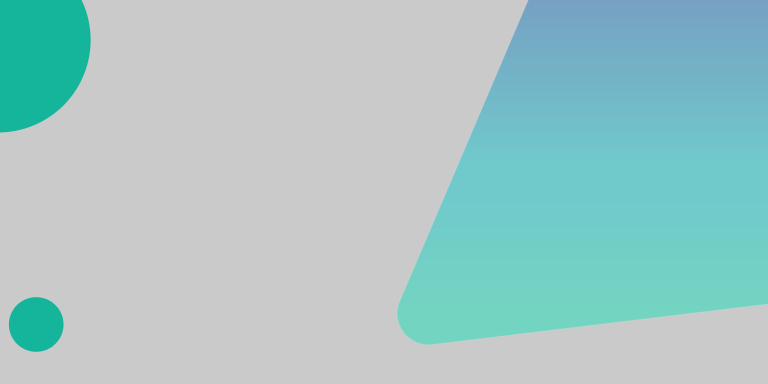
Reproduce this background procedurally as a Shadertoy shader.

```glsl
// A flat grey backdrop with two green discs on the left and a large
// round-cornered wedge on the right, filled with a vertical gradient.
// Shapes are signed distances in units of the canvas height.

#define BACKDROP     vec3(0.792, 0.792, 0.792)
#define DISC_GREEN   vec3(0.080, 0.710, 0.602)
#define WEDGE_TOP    vec3(0.462, 0.630, 0.762)
#define WEDGE_MIDDLE vec3(0.440, 0.789, 0.798)
#define WEDGE_BOTTOM vec3(0.452, 0.835, 0.755)
#define MIDDLE_Y     0.57
#define BIG_DISC     vec3(-0.005, 0.896, 0.241)
#define SMALL_DISC   vec3(0.0943, 0.155, 0.0711)
#define CORNER       vec3(1.1159, 0.1836, 0.0815)
#define LEFT_EDGE    vec2(0.3924, 0.9197)
#define LOWER_EDGE   vec2(0.9929, 0.1197)
#define RIM_STRENGTH 0.18

float cross2(vec2 a, vec2 b) {
    return a.x * b.y - a.y * b.x;
}

// Disc given as centre (xy) and radius (z).
float discDistance(vec2 p, vec3 disc) {
    return length(p - disc.xy) - disc.z;
}

float rayDistance(vec2 p, vec2 direction) {
    return length(p - direction * max(dot(p, direction), 0.0));
}

// Infinite wedge between two rays, grown by the corner radius.
float wedgeDistance(vec2 p) {
    p -= CORNER.xy;
    float d = min(rayDistance(p, LEFT_EDGE), rayDistance(p, LOWER_EDGE));
    bool inside = cross2(LOWER_EDGE, p) > 0.0 && cross2(p, LEFT_EDGE) > 0.0;
    return (inside ? -d : d) - CORNER.z;
}

vec3 wedgeColor(float y) {
    vec3 lower = mix(WEDGE_BOTTOM, WEDGE_MIDDLE, smoothstep(0.10, MIDDLE_Y, y));
    return mix(lower, WEDGE_TOP, clamp((y - MIDDLE_Y) / (1.0 - MIDDLE_Y), 0.0, 1.0));
}

// Smooth coverage across one pixel of the edge.
float coverage(float d, float pixel) {
    return clamp(0.5 - d / pixel, 0.0, 1.0);
}

void mainImage(out vec4 fragColor, in vec2 fragCoord) {
    float pixel = 1.0 / iResolution.y;
    vec2 p = fragCoord * pixel;
    vec3 color = BACKDROP;

    // Green discs
    float discs = min(discDistance(p, BIG_DISC), discDistance(p, SMALL_DISC));
    color = mix(color, DISC_GREEN, coverage(discs, pixel));

    // Gradient wedge with a faint pale rim
    float wedge = wedgeDistance(p);
    color = mix(color, wedgeColor(p.y), coverage(wedge, pixel));
    float rim = 1.0 - smoothstep(0.0, max(0.003, pixel), abs(wedge));
    color = mix(color, vec3(0.9), RIM_STRENGTH * rim);

    fragColor = vec4(color, 1.0);
}
```
